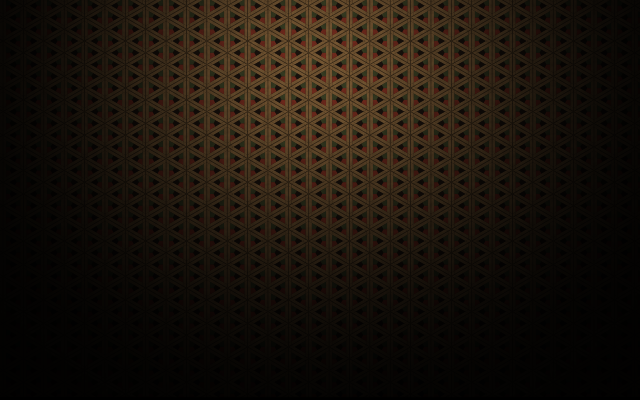
Write a WebGL 2 fragment shader that draws this pattern.

```glsl
#version 300 es
precision highp float;

uniform vec2 u_resolution;
out vec4 fragColor;

// Fine woven grain from layered, rotated sines
float grain(vec2 p) {
    float sum = 0.0, amp = 0.5;
    mat2 turn = mat2(0.8, 0.6, -0.6, 0.8);
    for (int i = 0; i < 4; i++) {
        sum += amp * sin(p.x + 1.7 * sin(p.y * 0.7)) * sin(p.y + 1.3 * sin(p.x * 0.6));
        p = turn * p * 1.9 + 3.1;
        amp *= 0.6;
    }
    return sum;
}

// Antialiased stroke: 1 on the line, 0 away from it
float stroke(float dist, float halfWidth, float aa) {
    return 1.0 - smoothstep(halfWidth - 0.5 * aa, halfWidth + 0.5 * aa, abs(dist));
}

vec3 triangleWeave(vec2 p, float aa) {
    // Barycentric position inside a triangular grid of unit side
    vec3 t = vec3(p.x, dot(p, vec2(-0.5, 0.866)), dot(p, vec2(-0.5, -0.866))) / 0.866;
    vec3 bary = fract(t);
    bool flipped = bary.x + bary.y + bary.z > 1.5;
    if (flipped) bary = 1.0 - bary.xzy;

    // Each triangle has a dark side tip, a green top and a red bottom corner
    vec3 lead = bary - max(bary.yzx, bary.zxy);
    vec3 weight = smoothstep(-aa, aa, lead) + 0.001;
    weight /= weight.x + weight.y + weight.z;
    vec3 corner = weight.x * vec3(0.10, 0.07, 0.05)
                + weight.y * vec3(0.21, 0.23, 0.13)
                + weight.z * vec3(0.43, 0.16, 0.11);

    // Tan bands cover the sides of every triangle
    float side = min(bary.x, min(bary.y, bary.z));
    float inner = smoothstep(-0.5 * aa, 0.5 * aa, side - 0.155);
    vec3 color = mix(vec3(0.44, 0.325, 0.19), corner, inner);

    // Dark centre lines, fainter band borders and corner seams
    float seam = stroke(max(lead.x, max(lead.y, lead.z)), 0.02, 2.0 * aa);
    float border = 0.0;
    for (int i = 0; i < 3; i++) border = max(border, stroke(bary[i] - 0.155, 0.012, aa));
    color *= 1.0 - 0.45 * stroke(side, 0.022, aa);
    color *= 1.0 - 0.22 * border;
    color *= 1.0 - 0.20 * seam * inner;
    return color;
}

void main() {
    vec2 uv = gl_FragCoord.xy / u_resolution;
    // Seventeen repeats down the canvas
    vec2 p = gl_FragCoord.xy / u_resolution.y * 17.0 - vec2(13.12, 9.757);
    float aa = 17.0 / (0.866 * u_resolution.y);

    vec3 color = triangleWeave(p, aa);
    color *= 1.0 + 0.10 * grain(p * 9.0);

    // Lamp glow from the upper middle
    vec2 fall = (uv - vec2(0.5, 0.84)) / vec2(0.30, 0.45);
    color *= 0.02 + 0.98 * exp(-dot(fall, fall));

    // Dark strip along the bottom
    color *= smoothstep(0.005, 0.010, uv.y);
    fragColor = vec4(color, 1.0);
}
```
